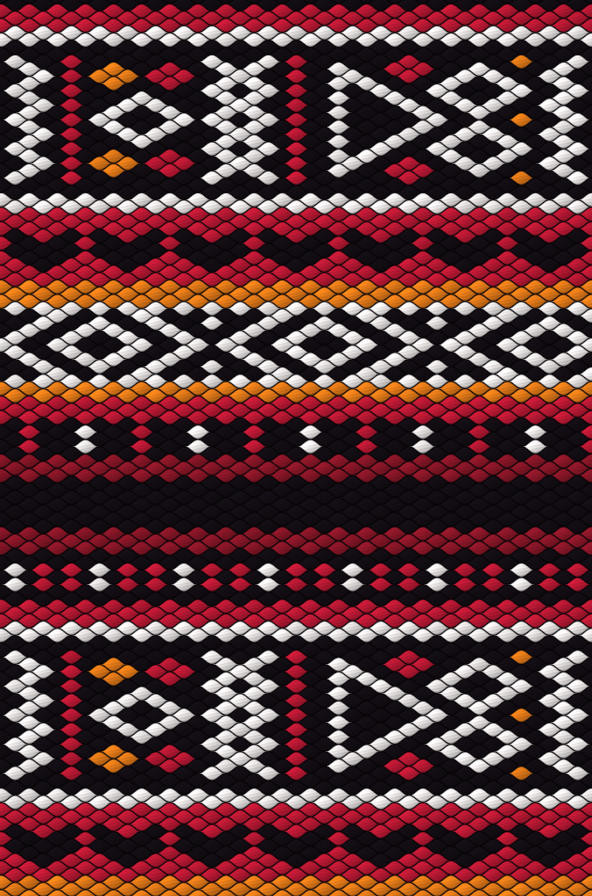
Give the GLSL for this pattern, as a Shadertoy shader.

```glsl
const vec2 GRID = vec2(42.1, 123.4);    // columns and half rows on the canvas
const vec2 OFFSET = vec2(1.08, 8.51);   // bead (0, 0) measured from the top left
const float PERIOD = 82.0;              // half rows before the bands repeat
const float FIRST_ROW = -8.0;
const float SEAM = 0.24;
const float VARIATION = 0.10;
const float PI = 3.14159265;

const vec3 GAP = vec3(0.025, 0.015, 0.025);
const vec3 BLACK = vec3(0.075, 0.055, 0.080);
const vec3 RED = vec3(0.76, 0.10, 0.21);
const vec3 DARK_RED = vec3(0.56, 0.09, 0.16);
const vec3 WHITE = vec3(0.96, 0.94, 0.94);
const vec3 ORANGE = vec3(0.93, 0.50, 0.10);

float hash(vec2 p) {
    return fract(sin(dot(p, vec2(127.1, 311.7))) * 4375.85);
}

bool within(float x, float low, float high) {
    return x > low - 0.5 && x < high + 0.5;
}

bool same(float a, float b) {
    return abs(a - b) < 0.5;
}

// Diamond outline of the given radius, in beads
bool diamond(vec2 bead, vec2 center, float radius) {
    vec2 d = abs(bead - center);
    return same(d.x + d.y, radius);
}

// Distance in columns to the nearest multiple of a period
float repeatDistance(float k, float center, float period) {
    return abs(mod(k - center + 0.5 * period, period) - 0.5 * period);
}

// Wide band, mirrored about half row 8
vec3 motifBand(vec2 bead) {
    float k = bead.x;
    float fold = abs(bead.y - 8.0);
    if (fold > 8.5) return BLACK;
    vec2 folded = vec2(k, fold);

    // Zigzags at both edges and the crossed pair between them
    float reach = k < 3.0 ? 2.0 - k : k > 37.0 ? k - 38.0 : abs(k - 16.0);
    if (within(reach, 0.0, 2.0) && same(mod(fold + reach, 4.0), 2.0)) return WHITE;
    if (same(reach, 1.0)) return WHITE;

    if (same(k, 4.0) || same(k, 20.0)) return RED;
    if (diamond(folded, vec2(7, 6), 1.0)) return ORANGE;
    if (diamond(folded, vec2(11, 6), 1.0)) return RED;
    if (diamond(folded, vec2(28, 7), 1.0)) return RED;
    if (diamond(folded, vec2(9, 0), 3.0)) return WHITE;
    if (diamond(folded, vec2(33, 4), 3.0)) return WHITE;

    // Triangle pointing right
    if (k > 22.5 && same(k + fold, 30.0)) return WHITE;
    if (same(k, 23.0) && fold < 7.5) return WHITE;

    if (same(k, 36.0) && same(mod(fold, 8.0), 0.0)) return ORANGE;
    return BLACK;
}

// Nested diamonds along half row 39
vec3 diamondBand(vec2 bead) {
    float rise = abs(bead.y - 39.0);
    if (same(rise, 5.0)) return WHITE;
    float ring = repeatDistance(bead.x, 22.0, 16.0) + rise;
    bool lit = same(mod(ring, 4.0), 3.0) && (rise < 3.5 || ring < 8.0);
    return lit ? WHITE : BLACK;
}

vec3 beadColor(vec2 bead) {
    float k = bead.x;
    float h = mod(bead.y - FIRST_ROW, PERIOD) + FIRST_ROW;
    bead.y = h;
    if (within(h, -7.0, -5.0)) return RED;
    if (within(h, -4.0, -3.0) || within(h, 19.0, 20.0)) return WHITE;
    if (within(h, -2.0, 18.0)) return motifBand(bead);
    if (within(h, 21.0, 30.0)) {
        float d = repeatDistance(k, 2.0, 6.0);
        return d < 2.5 && h > 25.5 - d && h + d < 28.5 ? BLACK : RED;
    }
    if (within(h, 31.0, 33.0) || within(h, 45.0, 46.0)) return ORANGE;
    if (within(h, 34.0, 44.0)) return diamondBand(bead);
    if (within(h, 47.0, 49.0)) return RED;
    if (within(h, 51.0, 53.0)) {
        float d = repeatDistance(k, 5.0, 8.0);
        return same(d, 0.0) ? WHITE : same(d, 4.0) ? RED : BLACK;
    }
    if (within(h, 55.0, 57.0) || within(h, 65.0, 67.0)) return DARK_RED;
    if (within(h, 70.0, 72.0)) {
        float d = repeatDistance(k, 0.0, 6.0);
        return same(d, 0.0) ? WHITE : same(d, 2.0) ? RED : BLACK;
    }
    return BLACK;
}

void mainImage(out vec4 fragColor, in vec2 fragCoord) {
    vec2 uv = fragCoord / iResolution.xy;
    vec2 p = vec2(uv.x, 1.0 - uv.y) * GRID - OFFSET;

    // Of the two columns nearby, keep the lens that covers this point
    vec2 bead = vec2(0.0), local = vec2(0.0);
    float inside = -1e3;
    for (int i = 0; i < 2; i++) {
        float k = floor(p.x) + float(i), parity = mod(k, 2.0);
        vec2 id = vec2(k, 2.0 * floor((p.y - parity) * 0.5 + 0.5) + parity);
        vec2 d = p - id;
        float c = cos(0.5 * PI * d.x);
        float e = c * c - abs(d.y);
        if (e > inside) { inside = e; bead = id; local = d; }
    }

    // Light from the upper left, with a faint thread grain
    float light = 0.92 - 0.20 * local.x - 0.17 * local.y;
    light += 0.03 * sin(14.0 * (local.y + 0.4 * local.x));
    light *= 1.0 + VARIATION * (hash(bead) - 0.5);
    vec3 color = min(beadColor(bead) * light, vec3(1.0));
    float pixel = GRID.y / iResolution.y;
    color = mix(GAP, color, smoothstep(-0.5 * pixel, SEAM + 0.25 * pixel, inside));
    fragColor = vec4(color, 1.0);
}
```
